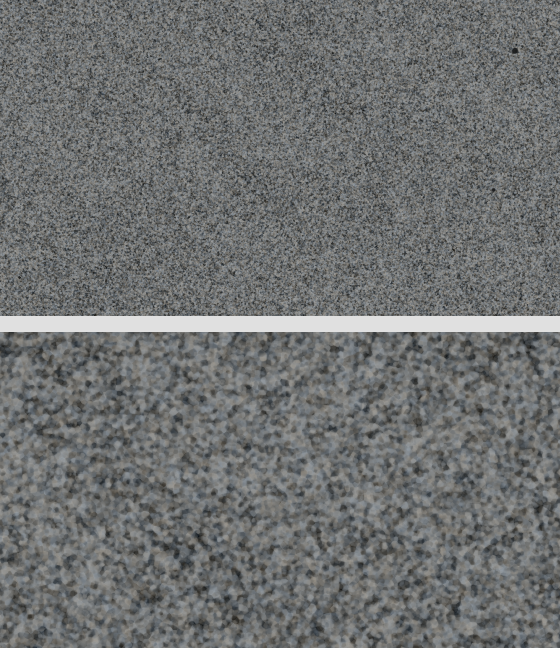
Top, the full canvas; bottom, a detail of the centre.
A WebGL 2 fragment shader for this texture:

```glsl
#version 300 es
precision highp float;
// Fine grey granite: two overlapping layers of jittered grains are blended with
// steep Gaussian weights and normalised to constant contrast. Coarser layers
// add faint clusters and mottling, and a sparse grid drops small dark pits.

#define GRAINS 195.0       // grains per canvas height
#define CRUMBS 285.0       // finer crumbs per canvas height
#define CLUSTERS 75.0      // grain clusters per canvas height
#define MOTTLES 8.0        // soft patches per canvas height
#define GRAIN_EDGE 4.5     // steepness of the grain borders
#define CONTRAST 0.079
#define DARK_SKEW 0.10     // stretches darks, compresses lights
#define TINT 0.010         // warm and cool variation
#define PIT_CELLS 4.0      // pit grid cells per canvas height
#define PIT_CHANCE 0.08
#define PIT_RADIUS 0.006
#define STONE vec3(0.423, 0.431, 0.431)

uniform vec2 u_resolution;
out vec4 fragColor;

// Integer hash: four values in 0..1 per cell and seed
vec4 hash4(ivec2 cell, int seed) {
    uvec4 v = uvec4(uint(cell.x), uint(cell.y), uint(seed), 7u);
    v = v * 1664525u + 1013904223u;
    v += v.yzxy * v.wxyz;
    v ^= v >> 16u;
    v += v.yzxy * v.wxyz;
    return vec4(v >> 8u) / 16777216.0;
}

// Scattered grains: x is tone, y is tint, both zero mean and unit variance
vec2 grains(vec2 p, float steepness, int seed) {
    ivec2 cell = ivec2(floor(p));
    vec2 local = fract(p);
    vec2 total = vec2(0.0);
    float power = 0.0;
    for (int y = -1; y <= 1; y++) {
        for (int x = -1; x <= 1; x++) {
            ivec2 offset = ivec2(x, y);
            vec4 h = hash4(cell + offset, seed);
            vec2 d = vec2(offset) + h.xy - local;
            float w = exp(-steepness * dot(d, d));
            total += w * (h.zw - 0.5) * sqrt(12.0);
            power += w * w;
        }
    }
    return total * inversesqrt(power);
}

// Coverage of a rare pit, kept inside its own grid cell
float pitMask(vec2 p, float roughness) {
    vec2 g = p * PIT_CELLS;
    vec4 h = hash4(ivec2(floor(g)), 41);
    vec2 d = (fract(g) - (0.2 + 0.6 * h.xy)) / PIT_CELLS;
    float radius = PIT_RADIUS * (0.7 + 0.5 * h.w) * (1.0 + 0.25 * roughness);
    float soft = 1.0 / u_resolution.y;
    float inside = 1.0 - smoothstep(radius - soft, radius + soft, length(d));
    return inside * step(h.z, PIT_CHANCE);
}

void main() {
    vec2 p = gl_FragCoord.xy / u_resolution.y;

    // Tone layers from fine to broad; crumbs break up the grain outlines
    vec2 grain = grains(p * GRAINS, GRAIN_EDGE, 1);
    vec2 crumb = grains(mat2(0.8, 0.6, -0.6, 0.8) * p * CRUMBS, GRAIN_EDGE, 5);
    float cluster = grains(p * CLUSTERS, 2.5, 2).x;
    float mottle = grains(p * MOTTLES, 2.0, 3).x;
    float tone = 0.79 * grain.x + 0.57 * crumb.x + 0.16 * cluster + 0.08 * mottle;
    tone -= DARK_SKEW * (tone * tone - 1.0);

    // Stone colour with small shifts between warm and cool grains
    vec3 color = STONE + CONTRAST * tone;
    color += TINT * (0.8 * grain.y + 0.6 * crumb.y) * vec3(1.0, 0.1, -1.0);

    // Dark pits
    color = mix(color, vec3(0.09, 0.095, 0.10), 0.9 * pitMask(p, cluster));
    fragColor = vec4(clamp(color, 0.0, 1.0), 1.0);
}
```
